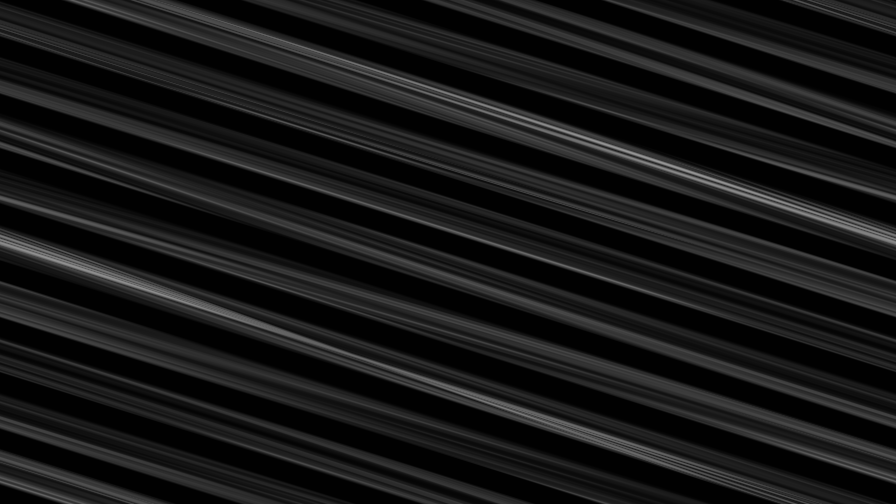
Write a WebGL 2 fragment shader that draws this background.

```glsl
#version 300 es
precision highp float;
// Brushed metallic streaks: one dark ribbon winds diagonally around the tile,
// crossing it 9 times down and 5 times across before it joins its own start.
// Wrapped noise, stretched along the ribbon, grains it; a few strokes shine.
uniform vec2 u_resolution;
out vec4 fragColor;

const float TAU = 6.2831853;
const float TURNS = 9.0;   // ribbon length, in canvas widths

float hash(vec2 p) {
    vec3 h = fract(vec3(p.xyx) * 0.1031);
    h += dot(h, h.yzx + 33.33);
    return fract((h.x + h.y) * h.z);
}

// Value noise whose x axis repeats after a whole number of cells
float wrapNoise(vec2 p, float period) {
    vec2 cell = floor(p);
    vec2 f = fract(p);
    f = f * f * (3.0 - 2.0 * f);
    float x0 = floor(mod(cell.x + 0.5, period));
    float x1 = floor(mod(cell.x + 1.5, period));
    float low = mix(hash(vec2(x0, cell.y)), hash(vec2(x1, cell.y)), f.x);
    float high = mix(hash(vec2(x0, cell.y + 1.0)), hash(vec2(x1, cell.y + 1.0)), f.x);
    return mix(low, high, f.y);
}

// Grain with a whole number of cells per canvas width along the ribbon
float grain(float along, float across, float cells, float lines) {
    return wrapNoise(vec2(along * cells, across * lines + 50.0), TURNS * cells);
}

void main() {
    vec2 uv = gl_FragCoord.xy / u_resolution;
    float pixel = 9.0 / u_resolution.y;

    // Ribbon coordinates: across runs 0..1 downwards, along runs 0..9 and wraps
    float t = -9.0 * uv.y - 5.0 * uv.x;
    float across = fract(t);
    float along = uv.x + mod(2.0 * floor(t) + 0.5, TURNS) - 0.5;

    // Grain drifts slowly across the ribbon
    float drift = 0.25 * sin(TAU * (along - 8.25) / 4.5);
    float q = across - drift + 0.06 * sin(TAU * along / 3.0);
    float fine = grain(along, q, 2.0, 34.0);
    float streak = 0.45 * grain(along, q, 1.0, 7.0)
                 + 0.30 * grain(along, q + 3.0, 2.0, 17.0) + 0.25 * fine;

    // Ribbon outline: feathered top, crisp bottom and a darker groove inside
    float feather = 0.03 + 0.13 * grain(along, 0.0, 2.0, 1.0);
    float bottom = 0.62 + 0.05 * grain(along, 9.0, 2.0, 1.0);
    float edge = max(0.025, pixel);
    float body = smoothstep(0.0, feather, across)
               * (1.0 - smoothstep(bottom - edge, bottom + edge, across));
    float groove = (across - 0.33 - 0.06 * sin(TAU * along / 4.5)) / 0.045;
    float tone = 0.025 + 0.44 * streak * streak;
    tone *= 1.0 - 0.55 * exp(-groove * groove);

    // One stretch of the ribbon catches the light
    float away = mod(along - 8.2 + 4.5, TURNS) - 4.5;
    float shine = exp(-away * away * 0.55);
    tone *= 1.0 + 0.45 * shine;

    // Bright strokes fan out from where they merge
    float fan = sin(TAU * (along - 8.4) / 4.5);
    for (int i = 0; i < 5; i++) {
        float id = float(i);
        float swell = grain(along, id * 7.0, 3.0, 1.0);
        float center = 0.33 + drift + (id - 1.5) * 0.12 * fan;
        float width = max(0.014 + 0.04 * swell * shine * shine, 0.6 * pixel);
        float d = (across - center) / width;
        float light = shine * (0.25 + 0.55 * swell) * (i == 1 ? 1.0 : 0.75);
        tone = max(tone, light * exp(-d * d) * (0.8 + 0.3 * fine));
    }

    // Faint hairline along the lower edge, coming and going
    float hair = (across - bottom + 0.05) / max(0.02, 0.6 * pixel);
    float glint = smoothstep(0.45, 0.95, grain(along, 21.0, 3.0, 1.0));
    tone += 0.22 * glint * exp(-hair * hair);

    fragColor = vec4(vec3(mix(0.005, tone, body)), 1.0);
}
```
